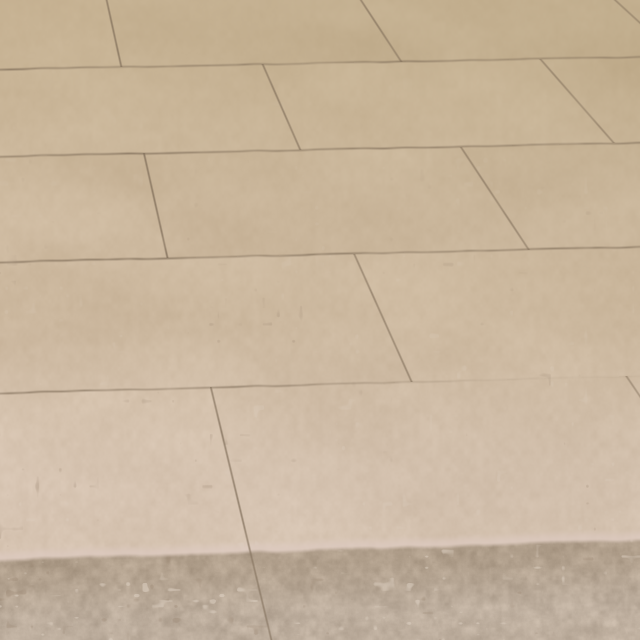
Reproduce this texture procedurally as a WebGL 2 fragment shader.

```glsl
#version 300 es
precision highp float;

uniform vec2 u_resolution;
out vec4 fragColor;

// Perspective of the paving, in canvas units with y measured downwards
const vec2 VANISHING = vec2(-0.034, -0.911);
const float SLAB_WIDTH = 0.436;
const float ROW_HORIZON = 1.302;
const float ROW_START = 0.709;
const float ROW_STEP = 0.0624;
const float TILT = 0.018;
const float TILT_GROWTH = 0.0154;
const float BOND_SHIFT = 0.5;
const float ROW_DRIFT = 0.0028;
const float STEP_ROW = 5.0;

// Joints
const float ROW_JOINT_HALF = 0.0014;
const float ROW_JOINT_BLUR = 0.0022;
const float SIDE_JOINT_HALF = 0.0014;
const float SIDE_JOINT_BLUR = 0.0016;

// Colours
const vec3 STONE_FAR = vec3(0.772, 0.694, 0.570);
const vec3 STONE_MID = vec3(0.800, 0.722, 0.620);
const vec3 STONE_NEAR = vec3(0.836, 0.764, 0.692);
const vec3 RISER_DARK = vec3(0.690, 0.622, 0.545);
const vec3 RISER_LIGHT = vec3(0.742, 0.682, 0.618);
const vec3 NOSING = vec3(0.868, 0.795, 0.760);
const vec3 JOINT = vec3(0.500, 0.430, 0.350);
const vec3 PIT = vec3(0.600, 0.520, 0.440);
const vec3 FLECK = vec3(0.870, 0.820, 0.765);

// Wear
const float SLAB_VARIATION = 0.010;
const float MOTTLE = 0.058;
const float GRAIN = 0.050;

float hash(vec2 p) {
    return fract(sin(dot(p, vec2(127.1, 311.7))) * 43758.5453);
}

float noise(vec2 p) {
    vec2 i = floor(p), f = fract(p);
    f = f * f * (3.0 - 2.0 * f);
    return mix(mix(hash(i), hash(i + vec2(1, 0)), f.x),
               mix(hash(i + vec2(0, 1)), hash(i + vec2(1, 1)), f.x), f.y);
}

float fbm(vec2 p) {
    float sum = 0.0, amplitude = 0.5;
    for (int i = 0; i < 4; i++) {
        sum += amplitude * noise(p);
        p = p * 2.03 + 17.3;
        amplitude *= 0.5;
    }
    return sum / 0.9375;
}

// Soft line coverage at a distance from its centre
float line(float dist, float halfWidth, float blur, float pixel) {
    float soft = max(blur, 0.7 * pixel);
    return 1.0 - smoothstep(halfWidth - soft, halfWidth + soft, abs(dist));
}

// Irregular marks where fine noise peaks inside broader patches
float marks(vec2 p, float level) {
    float peak = 0.75 * noise(p) + 0.25 * noise(p * 0.23 + 9.1);
    return smoothstep(level, level + 0.12, peak);
}

void main() {
    vec2 p = gl_FragCoord.xy / u_resolution;
    p.y = 1.0 - p.y;
    float pixel = 1.0 / min(u_resolution.x, u_resolution.y);

    // Rows shrink with depth and slope gently upwards to the right
    float level = p.y + p.x * (TILT + TILT_GROWTH * p.y);
    float depth = 1.0 / (level + ROW_HORIZON);
    float row = 1.0 + (ROW_START - depth) / ROW_STEP;
    float rowsPerUnit = depth * depth / ROW_STEP;
    float slabRow = min(floor(row), STEP_ROW - 1.0);
    float waver = 0.003 * (noise(vec2(p.x * 30.0, 2.0)) - 0.5);
    float edge = (row - STEP_ROW) / rowsPerUnit + waver;
    float riser = smoothstep(-0.004, 0.005, edge);

    // Running bond along lines through the vanishing point
    float ray = (p.x - VANISHING.x) / (p.y - VANISHING.y);
    float bond = BOND_SHIFT * (1.0 - mod(slabRow, 2.0));
    float along = ray / SLAB_WIDTH - bond - 0.005 - ROW_DRIFT * slabRow * slabRow;
    float toSide = (along - round(along)) * SLAB_WIDTH * (p.y - VANISHING.y);
    toSide *= inversesqrt(1.0 + ray * ray);

    // Stone tone, slab variation, clouding and grain
    vec3 color = mix(STONE_FAR, STONE_MID, smoothstep(0.0, 0.45, p.y));
    color = mix(color, STONE_NEAR, smoothstep(0.42, 0.80, p.y));
    color += vec3(0.026, 0.024, 0.030) * (0.45 - p.x) * (1.0 - 0.6 * p.y);
    color += SLAB_VARIATION * (hash(vec2(floor(along), slabRow)) - 0.5);
    vec2 streak = vec2(p.x + 0.5 * p.y, p.y - 0.15 * p.x);
    float cloud = fbm(streak * vec2(5.0, 11.0) + slabRow * 4.7) - 0.5;
    float grain = fbm(p * vec2(100.0, 75.0)) - 0.5;
    color += vec3(0.9, 1.0, 1.15) * (MOTTLE * cloud + GRAIN * (0.35 + 0.65 * p.y) * grain);
    float pits = marks(p * vec2(85.0, 75.0), 0.85) * smoothstep(0.1, 0.6, p.y);
    color = mix(color, PIT, 0.30 * pits);
    color = mix(color, FLECK, 0.35 * marks(p * vec2(95.0, 80.0) + 31.0, 0.80) * p.y);

    // Pale worn nosing above the step
    color = mix(color, NOSING, 0.65 * smoothstep(-0.020, -0.004, edge));

    // Coarse shaded riser with streaked flecks
    vec3 face = mix(RISER_DARK, RISER_LIGHT, smoothstep(0.0, 0.12, edge));
    face += 0.09 * (fbm(p * vec2(26.0, 60.0)) - 0.5) + 0.11 * grain;
    face = mix(face, FLECK, 0.55 * marks(p * vec2(75.0, 115.0) + 5.0, 0.78));
    face = mix(face, PIT, 0.35 * marks(p * vec2(80.0, 95.0) + 47.0, 0.80));
    color = mix(color, face, riser);

    // Joints, broken and fading unevenly along their length
    float nearest = round(row);
    float isJoint = step(0.5, nearest) * step(nearest, STEP_ROW - 0.5);
    float wear = mix(0.50, 0.95, noise(vec2(p.x * 8.0, nearest * 5.3)));
    wear *= mix(0.70, 1.0, noise(vec2(p.x * 60.0, nearest * 3.7)));
    float lastJoint = step(STEP_ROW - 1.5, nearest);
    wear *= mix(1.0 - 0.25 * p.x, 0.95 - 0.85 * smoothstep(0.15, 0.95, p.x), lastJoint);
    float offset = (row - nearest) / rowsPerUnit + 0.5 * waver;
    float rowJoint = line(offset, ROW_JOINT_HALF, ROW_JOINT_BLUR, pixel);
    color = mix(color, JOINT, rowJoint * isJoint * wear);
    float sideStrength = mix(0.90, 0.55, p.x) * (1.0 - 0.15 * riser);
    sideStrength *= mix(0.80, 1.0, noise(vec2(p.y * 50.0, round(along) * 4.1)));
    float sideJoint = line(toSide, SIDE_JOINT_HALF, SIDE_JOINT_BLUR, pixel);
    color = mix(color, JOINT, sideJoint * sideStrength);

    fragColor = vec4(clamp(color, 0.0, 1.0), 1.0);
}
```
